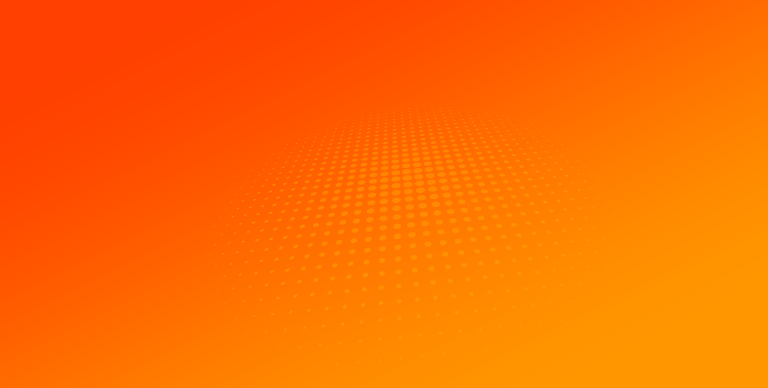
Reproduce this background procedurally as a WebGL 1 fragment shader.

```glsl
precision highp float;

#define RED vec3(1.0, 0.25, 0.0)
#define ORANGE vec3(1.0, 0.59, 0.0)
#define DOT_COLOR vec3(1.0, 0.63, 0.02)
#define DOT_OPACITY 0.5
#define VANISH_X 0.508
#define HORIZON 1.077
#define TILT 0.1
#define CELL vec2(0.0545, 0.057)
#define DISC_CENTER vec2(1.7, 33.0)
#define DISC_RADIUS 18.0
#define DOT_RADIUS 0.43

uniform vec2 u_resolution;

// Diagonal blend from the upper left to the lower right corner
vec3 background(vec2 uv) {
  float t = 0.5 * (uv.x + 1.0 - uv.y);
  return mix(RED, ORANGE, smoothstep(0.1, 0.9, t));
}

// Coverage of a halftone disc lying on a receding plane
float halftone(vec2 p, float pixel) {
  float drop = max(HORIZON - p.y + TILT * p.x, 0.1);
  vec2 grid = vec2(p.x, 1.0) / (drop * CELL);
  vec2 cellsPerPixel = pixel / (CELL * vec2(drop, drop * drop));

  // Dots shrink away from the centre of the disc
  vec2 center = floor(grid) + 0.5;
  float falloff = 1.0 - distance(center, DISC_CENTER) / DISC_RADIUS;
  float radius = DOT_RADIUS * max(falloff, 0.0);

  // Edge width follows the foreshortening of the plane
  vec2 offset = grid - center;
  float dist = max(length(offset), 0.001);
  float edge = max(length(offset * cellsPerPixel) / dist, 0.001);
  float cover = clamp((radius - dist) / edge + 0.5, 0.0, 1.0);
  return cover * smoothstep(0.0, 0.06, radius);
}

void main() {
  vec2 uv = gl_FragCoord.xy / u_resolution;
  vec2 p = (uv - vec2(VANISH_X, 0.0)) * vec2(u_resolution.x / u_resolution.y, 1.0);
  float dots = halftone(p, 1.0 / u_resolution.y);
  vec3 color = mix(background(uv), DOT_COLOR, DOT_OPACITY * dots);
  gl_FragColor = vec4(color, 1.0);
}
```
